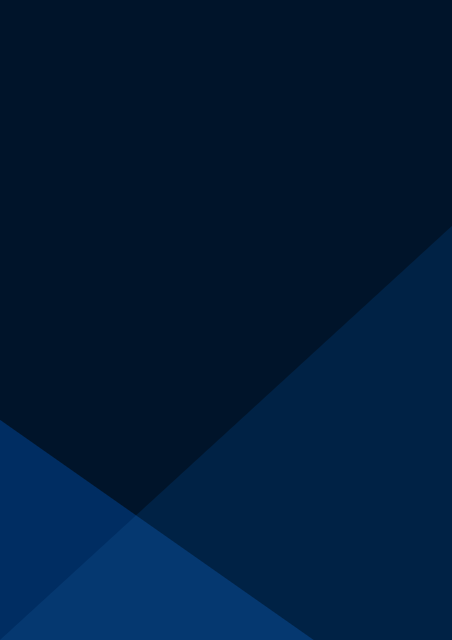
This background is drawn by a Shadertoy shader. Its source:

```glsl
// Colours of the flat regions
const vec3 NIGHT   = vec3(0.000, 0.080, 0.165);
const vec3 NAVY    = vec3(0.000, 0.132, 0.272);
const vec3 BLUE    = vec3(0.000, 0.176, 0.384);
const vec3 OVERLAP = vec3(0.020, 0.220, 0.440);

// Edge end points, as fractions of the canvas
const vec2 RISE_START = vec2(0.0, 0.0);
const vec2 RISE_END   = vec2(1.0, 0.647);
const vec2 FALL_START = vec2(0.0, 0.344);
const vec2 FALL_END   = vec2(0.694, 0.0);

const float EDGE_SOFTNESS = 1.0; // width of the smoothed edge, in pixels

// Smooth coverage of the half-plane to the right of the line from a to b
float rightOf(vec2 p, vec2 a, vec2 b, float softness) {
    vec2 along = normalize(b - a);
    float dist = dot(p - a, vec2(along.y, -along.x));
    return clamp(dist / softness + 0.5, 0.0, 1.0);
}

void mainImage(out vec4 fragColor, in vec2 fragCoord) {
    // Height-based units keep distances equal along both axes
    vec2 canvas = vec2(iResolution.x / iResolution.y, 1.0);
    vec2 p = fragCoord / iResolution.y;
    float softness = EDGE_SOFTNESS / iResolution.y;

    // Two overlapping wedges
    float rising  = rightOf(p, RISE_START * canvas, RISE_END * canvas, softness);
    float falling = rightOf(p, FALL_START * canvas, FALL_END * canvas, softness);

    // Lower-right wedge, then the lower-left wedge on top
    vec3 base   = mix(NIGHT, NAVY, rising);
    vec3 corner = mix(BLUE, OVERLAP, rising);
    fragColor = vec4(mix(base, corner, falling), 1.0);
}
```
